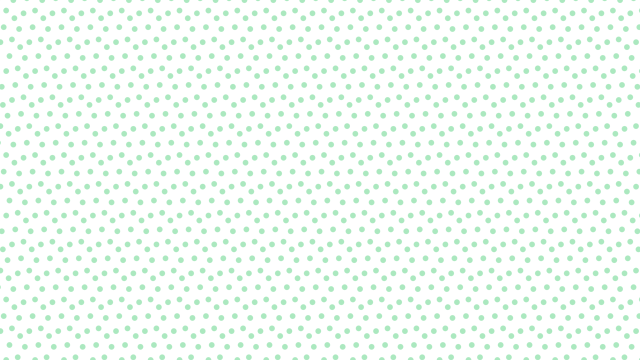
Reproduce this pattern procedurally as a Shadertoy shader.

```glsl
const int DOTS_PER_CELL = 5;
const float CELLS_DOWN = 12.46;         // repeats over the canvas height
const float ROW_SHEAR = -0.2;           // sideways step per row, in cells
const float DOT_RADIUS = 0.098;
const vec2 LATTICE_ORIGIN = vec2(0.6363, 0.6035);
const vec3 PAPER = vec3(1.0);
const vec3 MINT = vec3(0.67, 0.91, 0.75);

// Dot centres inside one cell
const vec2 DOT_CENTRES[DOTS_PER_CELL] = vec2[](
    vec2(0.0, 0.0),
    vec2(0.533, -0.064),
    vec2(0.285, -0.425),
    vec2(-0.113, -0.52),
    vec2(-0.43, -0.69)
);

// Offset from the nearest point of a sheared unit lattice
vec2 repeatSheared(vec2 p, float shear) {
    float row = round(p.y);
    p -= row * vec2(shear, 1.0);
    p.x -= round(p.x);
    return p;
}

float circleDistance(vec2 p, float radius) {
    return length(p) - radius;
}

// Signed distance to the closest dot of the repeat
float dotsDistance(vec2 p, float radius, float shear) {
    float nearest = 1.0;
    for (int i = 0; i < DOTS_PER_CELL; i++) {
        vec2 local = repeatSheared(p - DOT_CENTRES[i], shear);
        nearest = min(nearest, circleDistance(local, radius));
    }
    return nearest;
}

float coverage(float dist, float pixel) {
    return 1.0 - smoothstep(-0.7 * pixel, 0.7 * pixel, dist);
}

void mainImage(out vec4 fragColor, in vec2 fragCoord) {
    vec2 uv = fragCoord / iResolution.y;
    vec2 cellPos = (uv - LATTICE_ORIGIN) * CELLS_DOWN;
    float pixel = CELLS_DOWN / iResolution.y;

    float dist = dotsDistance(cellPos, DOT_RADIUS, ROW_SHEAR);
    fragColor = vec4(mix(PAPER, MINT, coverage(dist, pixel)), 1.0);
}
```
